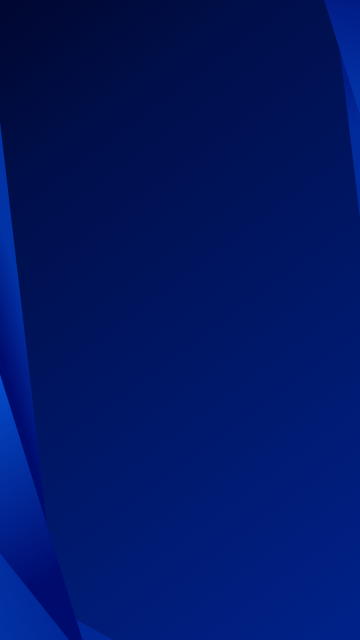
Reproduce this background procedurally as a WebGL 1 fragment shader.

```glsl
precision highp float;

uniform vec2 u_resolution;

#define ASPECT 0.5625
#define NIGHT vec3(0.0, 0.027, 0.185)
#define NAVY vec3(0.0, 0.056, 0.285)
#define ROYAL vec3(0.0, 0.132, 0.54)
#define SHADE vec3(0.0, 0.045, 0.43)
#define BLUE vec3(0.005, 0.195, 0.65)
#define AZURE vec3(0.015, 0.30, 0.80)
#define NAVY_STOP 0.2

// Linear gradient position, 0 at a and 1 at b
float ramp(vec2 p, vec2 a, vec2 b) {
  vec2 axis = b - a;
  return clamp(dot(p - a, axis) / dot(axis, axis), 0.0, 1.0);
}

// Smoothed coverage of the half-plane to the right of the ray a -> b
float rightOf(vec2 p, vec2 a, vec2 b) {
  vec2 dir = normalize(b - a);
  float dist = dot(p - a, vec2(dir.y, -dir.x));
  return clamp(0.5 + dist * u_resolution.y, 0.0, 1.0);
}

vec3 backdrop(vec2 p) {
  float t = ramp(p, vec2(0.0, 1.0), vec2(0.682, 0.09));
  vec3 corner = mix(NIGHT, NAVY, clamp(t / NAVY_STOP, 0.0, 1.0));
  return mix(corner, ROYAL, clamp((t - NAVY_STOP) / (1.0 - NAVY_STOP), 0.0, 1.0));
}

// Overlapping folds, painted from back to front; edges run downwards
vec3 leftFolds(vec3 color, vec2 p) {
  vec3 foot = mix(BLUE, SHADE, 0.3);
  color = mix(color, foot, rightOf(p, vec2(0.120, 0.031), vec2(0.177, 0.0)));

  vec3 tall = mix(SHADE, BLUE, ramp(p, vec2(0.0, 0.452), vec2(0.054, 0.468)));
  color = mix(color, tall, rightOf(p, vec2(0.0, 0.810), vec2(0.0742, 0.173)));

  vec3 middle = mix(AZURE, SHADE, ramp(p, vec2(0.0, 0.414), vec2(0.156, 0.145)));
  color = mix(color, middle, rightOf(p, vec2(0.0, 0.4154), vec2(0.129, 0.0)));

  vec3 low = mix(BLUE, SHADE, 0.3 * ramp(p, vec2(0.0, 0.0), vec2(0.10, 0.03)));
  return mix(color, low, rightOf(p, vec2(0.0, 0.1354), vec2(0.108, 0.0)));
}

// Edges run upwards
vec3 rightFolds(vec3 color, vec2 p) {
  float shine = ramp(p, vec2(0.535, 0.87), vec2(0.565, 0.80));
  vec3 back = mix(SHADE, BLUE, 0.4 + 0.4 * shine);
  color = mix(color, back, rightOf(p, vec2(0.5625, 0.6589), vec2(0.5312, 0.9193)));

  float glow = ramp(p, vec2(0.5625, 1.0), vec2(0.535, 0.86));
  vec3 front = mix(SHADE, BLUE, 0.4 + 0.6 * glow);
  return mix(color, front, rightOf(p, vec2(0.5625, 0.8203), vec2(0.5065, 1.0)));
}

void main() {
  // Canvas height is one unit
  vec2 p = gl_FragCoord.xy / u_resolution * vec2(ASPECT, 1.0);
  vec3 color = backdrop(p);
  color = leftFolds(color, p);
  color = rightFolds(color, p);
  gl_FragColor = vec4(color, 1.0);
}
```
